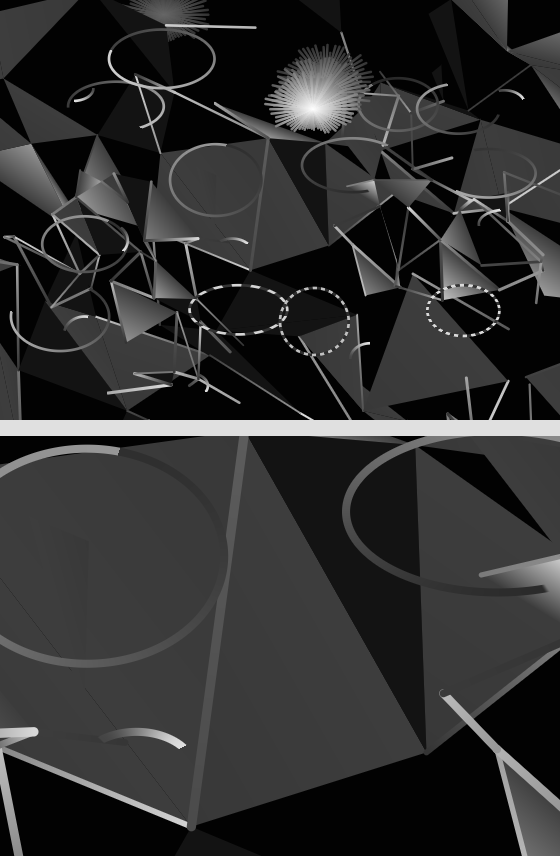
Top, the full canvas; bottom, a detail of the centre.
This background is drawn by a Shadertoy shader. Its source:

```glsl
// Monochrome collage on black: shards and struts of a jittered node mesh,
// overlaid with dashed ellipses, fading arcs and bristling fans of strokes.
// Every part is a distance mask painted in turn over one grey value.

const float TAU = 6.28319;
const float BACKGROUND = 0.006;
const float FLAT_TONE = 0.22;
const float DARK_TONE = 0.075;
const float LIGHT_TONE = 0.87;
const float NODE_JITTER = 1.25;      // in mesh cells, must stay below 2
const float COARSE_CELL = 0.17;
const float FINE_CELL = 0.085;
const float STROKE = 0.0032;         // half width of curves
const float RING_CELL = 0.3333;
const float FAN_RAYS = 58.0;
const vec2 FAN_CENTRE = vec2(0.745, 0.74);
const vec2 BACK_FAN_CENTRE = vec2(0.39, 0.965);

float pixel;                         // size of one pixel in canvas units

float hash(vec2 id, float seed) {
    return fract(sin(dot(id, vec2(127.1, 311.7)) + seed * 74.7) * 43758.5453);
}

float cross2(vec2 a, vec2 b) { return a.x * b.y - a.y * b.x; }

float inside(float dist) { return clamp(0.5 - dist / pixel, 0.0, 1.0); }

vec2 meshNode(vec2 id, float cell, float seed) {
    return (id + NODE_JITTER * vec2(hash(id, seed), hash(id, seed + 1.0))) * cell;
}

// Triangle, flat or shaded from its opposite side towards corner a
void paintShard(inout float tone, vec2 p, vec2 a, vec2 b, vec2 c, float nearTone, float farTone) {
    float area = cross2(b - a, c - a);
    float side = sign(area);
    float depth = min(side * cross2(b - a, p - a) / length(b - a),
                  min(side * cross2(c - b, p - b) / length(c - b),
                      side * cross2(a - c, p - c) / length(a - c)));
    float weight = clamp(cross2(c - b, p - b) / area, 0.0, 1.0);
    tone = mix(tone, mix(farTone, nearTone, weight), inside(-depth));
}

// Line whose tone runs from one end to the other
void paintStrut(inout float tone, vec2 p, vec2 a, vec2 b, float halfWidth, float toneA, float toneB) {
    vec2 ab = b - a;
    float t = clamp(dot(p - a, ab) / dot(ab, ab), 0.0, 1.0);
    tone = mix(tone, mix(toneA, toneB, t), inside(length(p - a - ab * t) - halfWidth));
}

void paintMesh(inout float tone, vec2 p, float cell, float seed, bool fine) {
    vec2 home = floor(p / cell);
    for (int k = 0; k < 9; k++) {
        vec2 id = home + vec2(k % 3 - 2, k / 3 - 2);
        float cluster = hash(floor(id / (fine ? 3.0 : 2.0)), seed + 2.0);
        if (fine && cluster < 0.78) continue;
        vec2 a = meshNode(id, cell, seed);
        vec2 b = meshNode(id + vec2(1, 0), cell, seed);
        vec2 c = meshNode(id + vec2(0, 1), cell, seed);
        vec2 d = meshNode(id + vec2(1, 1), cell, seed);
        float flatShare = fine ? 0.05 : (cluster > 0.5 ? 0.38 : 0.07);
        for (int half_ = 0; half_ < 2; half_++) {
            float pick = hash(id, seed + 3.0 + float(half_));
            vec2 tip = half_ == 0 ? a : d;
            if (pick < flatShare) paintShard(tone, p, tip, b, c, FLAT_TONE, FLAT_TONE + 0.02);
            else if (pick > 0.92) paintShard(tone, p, tip, b, c, mix(0.5, 0.9, hash(id, seed + 5.0)), 0.24);
            else if (pick > 0.86) paintShard(tone, p, tip, b, c, DARK_TONE, DARK_TONE);
        }
        for (int e = 0; e < 3; e++) {
            float s = seed + 6.0 + 4.0 * float(e);
            if (hash(id, s) > (fine ? 0.42 : 0.24)) continue;
            float h1 = hash(id, s + 1.0), h2 = hash(id, s + 2.0);
            paintStrut(tone, p, e == 2 ? b : a, e == 0 ? b : c,
                       mix(0.002, 0.0038, hash(id, s + 3.0)),
                       mix(0.2, LIGHT_TONE, h1 * h1), mix(0.2, LIGHT_TONE, h2));
        }
    }
}

// Ellipse stroke, bright at its start and dim at its end, optionally beaded
void paintCurve(inout float tone, vec2 q, vec2 radii, float start, float span, float beads, float gain) {
    float k = length(q / radii);
    float dist = k * (k - 1.0) / max(length(q / (radii * radii)), 0.001);
    float angle = mod(atan(q.y / radii.y, q.x / radii.x) - start, TAU);
    float ink = mix(LIGHT_TONE, 0.27, smoothstep(0.0, span, angle));
    if (beads > 0.0) ink = mix(0.22, 0.92, smoothstep(-0.25, 0.25, sin(angle * beads)));
    float mask = inside(abs(dist) - STROKE) * (1.0 - smoothstep(span, span + 0.04, angle));
    tone = mix(tone, ink * gain, mask);
}

// Radiating strokes, shorter below and above than sideways
void paintFan(inout float tone, vec2 q, float reach, float up, float down, float gain, float seed) {
    float r = length(q);
    float turn = atan(q.y, q.x) / TAU * FAN_RAYS;
    float ray = floor(turn + 0.5);
    float s = sin(ray * TAU / FAN_RAYS);
    float len = reach * mix(1.0, s > 0.0 ? up : down, abs(s));
    len *= 0.75 + 0.25 * hash(vec2(mod(ray, FAN_RAYS), 1.0), seed);
    float offset = (turn - ray) * TAU / FAN_RAYS;
    vec2 local = r * vec2(cos(offset), sin(offset));
    float dist = length(local - vec2(clamp(local.x, 0.0, len), 0.0)) - 0.003;
    tone = mix(tone, gain * mix(1.0, 0.5, clamp(r / len, 0.0, 1.0)), inside(dist));
}

void mainImage(out vec4 fragColor, in vec2 fragCoord) {
    pixel = 1.0 / iResolution.y;
    vec2 p = fragCoord * pixel;
    float tone = BACKGROUND;

    paintFan(tone, p - BACK_FAN_CENTRE, 0.13, 0.5, 0.5, 0.4, 3.0);
    paintMesh(tone, p, COARSE_CELL, 11.0, false);
    paintMesh(tone, p, FINE_CELL, 41.0, true);

    // Twelve ellipses, then twelve small arcs
    for (int k = 0; k < 24; k++) {
        bool arc = k >= 12;
        vec2 id = vec2(k % 4, (k % 12) / 4);
        float s = arc ? 80.0 : 60.0;
        float pick = hash(id, s);
        if (arc && pick > 0.65) continue;
        vec2 centre = (id + 0.5 + 0.7 * (vec2(hash(id, s + 1.0), hash(id, s + 2.0)) - 0.5)) * RING_CELL;
        vec2 radii = mix(vec2(0.075, 0.055), vec2(0.13, 0.09), vec2(hash(id, s + 3.0), hash(id, s + 4.0)));
        float span = arc ? 1.5 : (pick > 0.8 ? 4.2 : TAU);
        float beads = !arc && pick < 0.48 ? floor(mix(16.0, 32.0, hash(id, s + 5.0))) : 0.0;
        paintCurve(tone, p - centre, arc ? radii * 0.5 : radii, TAU * hash(id, s + 6.0), span, beads,
                   arc ? 1.0 : mix(0.5, 1.0, hash(id, s + 7.0)));
    }

    // Stacked fans brighten towards the front
    for (int k = 0; k < 3; k++) {
        float front = float(k) * 0.5;
        paintFan(tone, p - FAN_CENTRE - vec2(0.03, 0.065) * (1.0 - front),
                 0.13, 0.7, 0.42, mix(0.42, 1.0, front), float(k));
    }
    fragColor = vec4(vec3(tone), 1.0);
}
```
